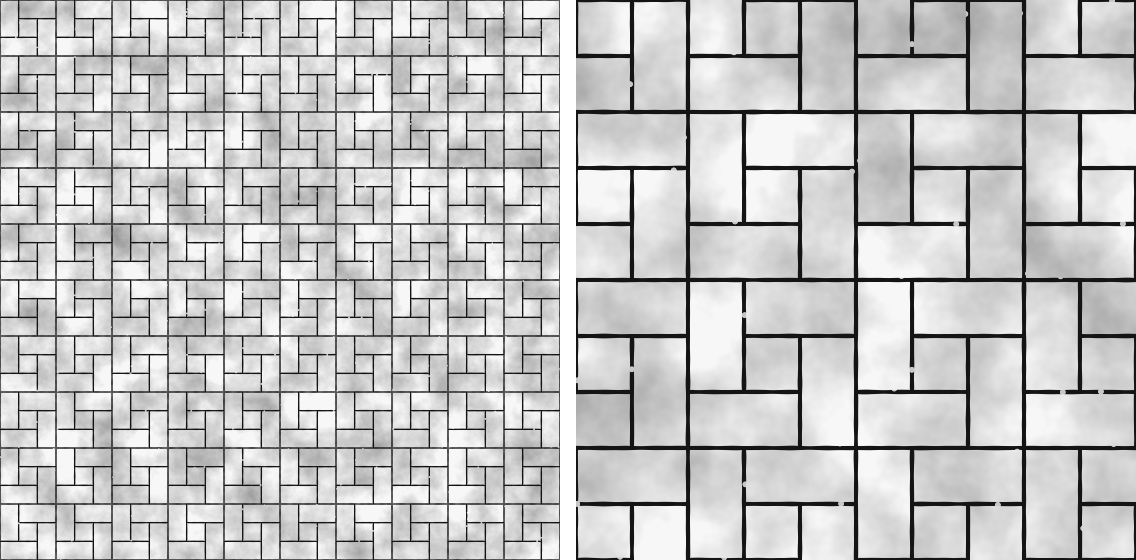
Left, the full canvas; right, a detail of the centre.
Write a Shadertoy shader that draws this texture.

```glsl
// Pale clouded stone in a pinwheel paving: four 1x2 slabs turn around a square.
// Slabs are box distances found by quarter turns; wrapping gradient noise clouds
// the stone, and cellular flecks chip the thin dark joints.

const float REPEATS = 10.0;         // pinwheels across and down
const float JOINT_HALF = 0.037;     // half joint width, in thirds of a pinwheel
const float JOINT_ROUGHNESS = 0.3;  // relative change of joint width
const float JOINT_SHADE = 0.08;
const float STONE_SHADE = 0.862;
const float STONE_MIN = 0.5;
const float STONE_MAX = 0.97;
const float CLOUD_CELLS = 13.0;     // coarsest cloud cells across
const float CLOUD_CONTRAST = 0.25;
const float CLOUD_GAIN = 0.55;
const int CLOUD_OCTAVES = 5;
const float SLAB_VARIATION = 0.09;  // brightness range between slabs
const float FLECK_CELLS = 160.0;
const float FLECK_CHANCE = 0.03;
const float FLECK_RADIUS = 0.28;    // in fleck cells
const float FLECK_SHADE = 0.78;
const float TAU = 6.28318;

// Integer hash of a lattice cell and a seed, from 0 to 1
float hash(vec2 cell, float seed) {
    uvec3 v = uvec3(ivec3(cell.x, cell.y, seed));
    uint h = v.x * 1597334677u ^ v.y * 3812015801u ^ v.z * 2798796415u;
    h = (h ^ (h >> 16)) * 2246822519u;
    h = (h ^ (h >> 13)) * 3266489917u;
    h ^= h >> 16;
    return float(h >> 8) / 16777216.0;
}

// Contribution of one lattice corner, wrapped at the period
float cornerSlope(vec2 cell, vec2 offset, float period) {
    float angle = TAU * hash(mod(cell, period), period);
    return dot(vec2(cos(angle), sin(angle)), offset);
}

// Gradient noise that tiles over the unit square
float tilingNoise(vec2 uv, float period) {
    vec2 p = uv * period;
    vec2 c = floor(p), f = p - c;
    vec2 w = f * f * f * (f * (f * 6.0 - 15.0) + 10.0);
    vec2 e = vec2(1.0, 0.0);
    float low = mix(cornerSlope(c, f, period),
                    cornerSlope(c + e, f - e, period), w.x);
    float high = mix(cornerSlope(c + e.yx, f - e.yx, period),
                     cornerSlope(c + 1.0, f - 1.0, period), w.x);
    return mix(low, high, w.y);
}

float clouds(vec2 uv) {
    float sum = 0.0, amplitude = 1.0, period = CLOUD_CELLS;
    for (int i = 0; i < CLOUD_OCTAVES; i++) {
        sum += amplitude * tilingNoise(uv, period);
        amplitude *= CLOUD_GAIN;
        period *= 2.0;
    }
    return sum;
}

// Distance inward from the edge of a box
float insideBox(vec2 p, vec2 halfSize) {
    vec2 d = halfSize - abs(p);
    return min(d.x, d.y);
}

// Returns the distance to the nearest joint and the index of the slab
vec2 pinwheel(vec2 p) {
    vec2 slab = vec2(insideBox(p, vec2(0.5)), 0.0);
    for (int i = 1; i <= 4; i++) {
        float d = insideBox(p - vec2(-1.0, 0.5), vec2(0.5, 1.0));
        if (d > slab.x) slab = vec2(d, float(i));
        p = vec2(-p.y, p.x);
    }
    return slab;
}

// Sparse round chips, one candidate per cell
float flecks(vec2 uv, float pixel) {
    vec2 p = uv * FLECK_CELLS;
    vec2 cell = mod(floor(p), FLECK_CELLS);
    vec2 center = 0.3 + 0.4 * vec2(hash(cell, 1.0), hash(cell, 2.0));
    float blur = 0.5 * pixel * FLECK_CELLS;
    float dotMask = 1.0 - smoothstep(FLECK_RADIUS - blur, FLECK_RADIUS + blur,
                                     length(fract(p) - center));
    return dotMask * step(hash(cell, 3.0), FLECK_CHANCE);
}

void mainImage(out vec4 fragColor, in vec2 fragCoord) {
    vec2 uv = fragCoord / iResolution.xy;
    float pixel = 1.0 / min(iResolution.x, iResolution.y);

    // Paving layout
    vec2 grid = uv * REPEATS;
    vec2 slab = pinwheel(3.0 * fract(grid) - 1.5);

    // Clouded stone with a slight step between slabs
    float tone = hash(mod(floor(grid), REPEATS), 10.0 + slab.y) - 0.5;
    float stone = STONE_SHADE + CLOUD_CONTRAST * clouds(uv) + SLAB_VARIATION * tone;
    stone = clamp(stone, STONE_MIN, STONE_MAX);

    // Rough, chipped joints
    float halfWidth = JOINT_HALF * (1.0 + JOINT_ROUGHNESS * tilingNoise(uv, 90.0));
    float cover = clamp((slab.x - halfWidth) / (3.0 * REPEATS * pixel) + 0.5, 0.0, 1.0);
    float joint = mix(JOINT_SHADE, FLECK_SHADE, flecks(uv, pixel));

    fragColor = vec4(vec3(mix(joint, stone, cover)), 1.0);
}
```
